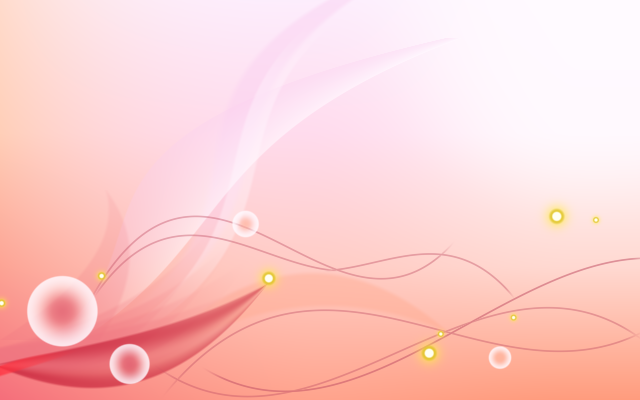
Give the GLSL for this background, as a Shadertoy shader.

```glsl
// A soft pink and peach backdrop with silky ribbons, red feathers and thin strands,
// finished with glass bubbles and yellow sparks. Ribbon edges and strands are cubic
// Bernstein curves; x runs from 0 to 1.6 and y from 0 to 1 on a 16:10 canvas.

const vec3 WHITE = vec3(1.0, 0.98, 1.0);
const vec3 LILAC = vec3(0.98, 0.81, 0.94);
const vec3 PEACH = vec3(1.0, 0.66, 0.55);
const vec3 ROSE = vec3(0.93, 0.45, 0.50);
const vec3 CRIMSON = vec3(0.78, 0.14, 0.23);
const vec3 YELLOW = vec3(1.0, 0.92, 0.30);

float cubic(vec4 c, float t) {
    float s = 1.0 - t;
    return dot(c, vec4(s * s * s, 3.0 * s * s * t, 3.0 * s * t * t, t * t * t));
}

// Four colours blended upward at equal steps
vec3 ramp(float y, vec3 a, vec3 b, vec3 c, vec3 d) {
    float k = clamp(y, 0.0, 1.0) * 3.0;
    vec3 low = mix(a, b, clamp(k, 0.0, 1.0));
    return mix(mix(low, c, clamp(k - 1.0, 0.0, 1.0)), d, clamp(k - 2.0, 0.0, 1.0));
}

// Area between two curves over q.x; returns coverage, position across, position along
vec3 ribbon(vec2 q, vec2 span, vec4 lower, vec4 upper, float soft) {
    float along = (q.x - span.x) / (span.y - span.x);
    float t = clamp(along, 0.0, 1.0);
    float lo = cubic(lower, t), hi = cubic(upper, t);
    float cover = smoothstep(-soft, soft, q.y - lo) * smoothstep(-soft, soft, hi - q.y);
    cover *= step(0.0, along) * step(along, 1.0);
    return vec3(cover, clamp((q.y - lo) / max(hi - lo, 0.001), 0.0, 1.0), t);
}

// Thin line along a curve, fading at both ends
float strand(vec2 p, vec2 span, vec4 c, float px) {
    float width = span.y - span.x;
    float t = (p.x - span.x) / width;
    float slope = (cubic(c, t + 0.01) - cubic(c, t - 0.01)) / (0.02 * width);
    float d = abs(p.y - cubic(c, t)) / sqrt(1.0 + slope * slope);
    float ends = smoothstep(0.0, 0.06, t) * smoothstep(1.0, 0.94, t);
    return ends * (1.0 - smoothstep(0.0005, 0.0005 + 1.3 * px, d));
}

vec3 backdrop(vec2 p) {
    vec3 left = ramp(p.y, vec3(0.96, 0.43, 0.48), vec3(0.99, 0.64, 0.58),
                     vec3(1.0, 0.81, 0.72), vec3(1.0, 0.86, 0.80));
    vec3 middle = ramp(p.y, vec3(1.0, 0.64, 0.55), vec3(1.0, 0.80, 0.77),
                       vec3(1.0, 0.86, 0.93), vec3(0.99, 0.93, 0.99));
    vec3 right = ramp(p.y, vec3(1.0, 0.61, 0.49), vec3(1.0, 0.85, 0.82),
                      vec3(1.0, 0.97, 0.99), WHITE);
    float x = clamp(p.x / 0.8, 0.0, 1.0);
    vec3 col = mix(left, middle, 1.0 - pow(1.0 - x, mix(1.5, 3.0, p.y)));
    col = mix(col, right, smoothstep(0.75, 1.45, p.x));
    float glow = smoothstep(0.62, 0.2, length((p - vec2(1.5, 0.92)) * vec2(1.0, 1.2)));
    return mix(col, WHITE, 0.7 * glow);
}

vec3 bubble(vec3 col, vec2 p, vec3 ball, vec3 tint, float px) {
    float r = length(p - ball.xy) / ball.z;
    float inside = 1.0 - smoothstep(1.0 - px / ball.z, 1.0 + px / ball.z, r);
    vec3 core = mix(col, tint, 0.65 * smoothstep(0.8, 0.0, r));
    return mix(col, mix(core, WHITE, 0.12 + 0.72 * smoothstep(0.25, 1.0, r)), inside);
}

vec3 spark(vec3 col, vec2 p, vec3 star, float px) {
    float d = length(p - star.xy), r = star.z;
    col = mix(col, YELLOW, 0.85 * exp(-pow(d / (1.5 * r), 2.0)));
    float ring = smoothstep(0.3 * r + px, 0.0, abs(d - 0.85 * r));
    col = mix(col, vec3(0.86, 0.76, 0.15), 0.75 * ring);
    return mix(col, vec3(1.0, 1.0, 0.95), 1.0 - smoothstep(0.65 * r - px, 0.65 * r + px, d));
}

void mainImage(out vec4 fragColor, in vec2 fragCoord) {
    vec2 p = fragCoord / iResolution.xy * vec2(1.6, 1.0);
    float px = 1.0 / iResolution.y;
    vec3 col = backdrop(p);

    // Tall silky sheets, with edges given as x over y
    vec3 s = ribbon(p.yx, vec2(0.15, 1.0), vec4(0.2, 0.75, 0.33, 0.82), vec4(0.25, 0.79, 0.47, 0.88), 0.012);
    col = mix(col, LILAC, 0.45 * s.x * smoothstep(0.0, 0.5, s.z));
    s = ribbon(p.yx, vec2(0.08, 0.906), vec4(0.0, 0.57, -0.075, 1.12), vec4(0.08, 0.617, 0.429, 1.156), 0.003);
    col = mix(col, mix(LILAC, WHITE, s.y), s.x * mix(0.3, 0.6, s.y) * smoothstep(0.0, 0.45, s.z));
    s = ribbon(p.yx, vec2(0.12, 0.97), vec4(0.22, 0.75, 0.44, 0.81), vec4(0.27, 0.81, 0.49, 0.87), 0.005);
    col = mix(col, WHITE, 0.36 * s.x * smoothstep(0.0, 0.4, s.z) * smoothstep(1.0, 0.75, s.z));
    s = ribbon(p.yx, vec2(0.15, 0.525), vec4(0.0, 0.2, 0.3, 0.265), vec4(0.25, 0.33, 0.36, 0.265), 0.006);
    col = mix(col, ROSE, 0.24 * s.x * (1.0 - 0.5 * s.z));

    // Low peach swells and red feathers, with edges given as y over x
    s = ribbon(p, vec2(0.4, 1.12), vec4(0.1, 0.26, 0.27, 0.17), vec4(0.14, 0.36, 0.38, 0.17), 0.008);
    col = mix(col, PEACH, 0.4 * s.x * smoothstep(0.0, 0.3, s.z));
    for (int i = 0; i < 4; i++) {
        float k = float(i);
        s = ribbon(p, vec2(0.0, 0.56 + 0.04 * k), vec4(0.08, 0.06, 0.09 - 0.02 * k, 0.47 - 0.05 * k),
                   vec4(0.13, 0.19 - 0.01 * k, 0.22 - 0.01 * k, 0.47 - 0.05 * k), 0.006);
        col = mix(col, ROSE, 0.28 * s.x * smoothstep(1.0, 0.35, s.z));
    }
    s = ribbon(p, vec2(0.0, 0.67), vec4(0.08, -0.01, 0.0, 0.292), vec4(0.09, 0.14, 0.17, 0.292), 0.004);
    col = mix(col, CRIMSON, s.x * mix(0.8, 0.5, s.z) * (0.65 + 0.35 * sin(7.0 * s.y + 3.0 * s.z)));
    s = ribbon(p, vec2(0.0, 0.2), vec4(0.06, 0.08, 0.1, 0.125), vec4(0.085, 0.11, 0.12, 0.125), 0.004);
    col = mix(col, vec3(1.0, 0.2, 0.25), 0.8 * s.x * (1.0 - s.z));

    // Flowing strands
    float lines = strand(p, vec2(0.21, 1.14), vec4(0.22, 0.826, 0.045, 0.4), px);
    lines = max(lines, strand(p, vec2(0.23, 0.85), vec4(0.25, 0.56, 0.33, 0.323), px));
    lines = max(lines, strand(p, vec2(0.81, 1.29), vec4(0.323, 0.33, 0.45, 0.25), px));
    lines = max(lines, strand(p, vec2(0.4, 1.62), vec4(0.0, 0.513, -0.046, 0.177), px));
    lines = max(lines, strand(p, vec2(0.375, 1.62), vec4(0.095, -0.224, 0.468, 0.14), px));
    lines = max(lines, 1.3 * strand(p, vec2(0.5, 1.64), vec4(0.085, -0.157, 0.373, 0.354), px));
    col = mix(col, vec3(0.76, 0.32, 0.40), 0.42 * lines);

    // Bubbles and sparks, as centre and radius
    vec3 balls[4] = vec3[4](vec3(0.156, 0.222, 0.088), vec3(0.324, 0.09, 0.05),
                            vec3(0.614, 0.44, 0.033), vec3(1.25, 0.106, 0.028));
    for (int i = 0; i < 4; i++) col = bubble(col, p, balls[i], i < 2 ? vec3(0.85, 0.25, 0.33) : PEACH, px);
    vec3 stars[8] = vec3[8](vec3(1.392, 0.459, 0.017), vec3(1.49, 0.45, 0.006), vec3(1.073, 0.117, 0.017),
                            vec3(0.672, 0.304, 0.015), vec3(1.102, 0.165, 0.006), vec3(1.284, 0.206, 0.006),
                            vec3(0.254, 0.31, 0.008), vec3(0.004, 0.242, 0.008));
    for (int i = 0; i < 8; i++) col = spark(col, p, stars[i], px);
    fragColor = vec4(col, 1.0);
}
```
